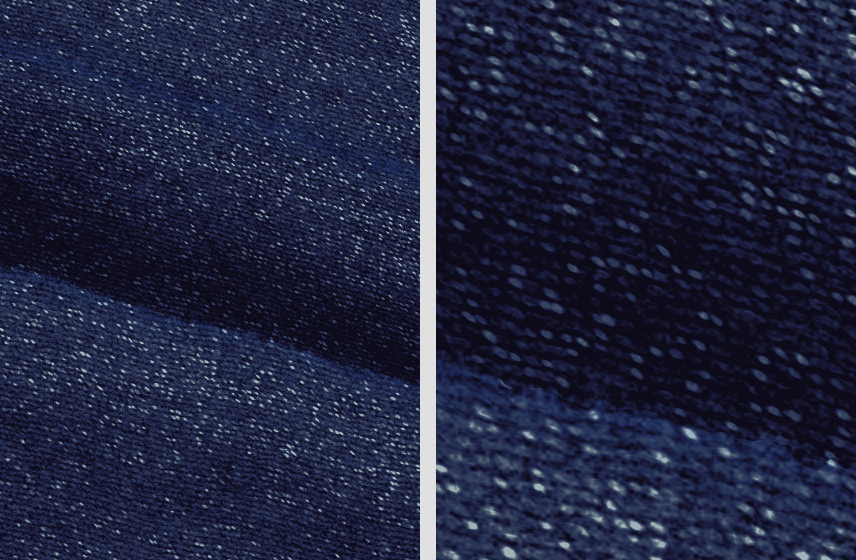
Left: the whole. Right: its middle third, enlarged.
Give the GLSL for this texture, as a Shadertoy shader.

```glsl
// Folded indigo denim: three fabric panels with twill stitches, pale flecks and fuzzy fold edges.

float hash(vec2 p) {
    vec3 q = fract(vec3(p.xyx) * 0.1031);
    q += dot(q, q.yzx + 33.33);
    return fract((q.x + q.y) * q.z);
}

float noise(vec2 p) {
    vec2 i = floor(p), f = fract(p);
    f = f * f * (3.0 - 2.0 * f);
    return mix(mix(hash(i), hash(i + vec2(1, 0)), f.x),
               mix(hash(i + vec2(0, 1)), hash(i + vec2(1, 1)), f.x), f.y);
}

// Rows of uneven stitches: x is the thread cover, y the pale fleck strength
vec2 weave(vec2 q, float softness, float density) {
    vec2 cover = vec2(0.0);
    for (int j = -1; j <= 1; j++)
    for (int i = -1; i <= 1; i++) {
        float row = floor(q.y) + float(j);
        vec2 s = vec2(q.x + 0.4 * row + 0.5 * hash(vec2(row, 5.0)), q.y);
        vec2 cell = vec2(floor(s.x) + float(i), row);
        vec2 jitter = vec2(hash(cell + 7.0), hash(cell + 91.0)) - 0.5;
        vec2 d = s - cell - 0.5 - vec2(0.5, 0.22) * jitter;
        d.y -= (0.15 + 0.3 * jitter.y) * d.x;
        float size = 0.85 + 0.4 * hash(cell + 63.0);
        float dash = 1.0 - smoothstep(0.42 - softness, 0.42 + softness, length(d * vec2(0.72, 1.3)) * size);
        float speck = 1.0 - smoothstep(0.27 - softness, 0.27 + softness, length(d * vec2(0.8, 1.0)) * size);
        float rowDensity = density * (0.15 + 1.7 * noise(cell * vec2(0.1, 1.0)));
        float pale = smoothstep(1.0 - rowDensity, 1.0, hash(cell + 43.0));
        cover = max(cover, vec2(dash * (0.5 + 0.5 * hash(cell + 17.0)), speck * pale));
    }
    return cover;
}

// Indigo ramp from shadow to bare white thread, one step per unit of tone
vec3 indigo(float tone) {
    vec3 c = mix(vec3(0.05, 0.04, 0.10), vec3(0.10, 0.11, 0.24), clamp(tone, 0.0, 1.0));
    c = mix(c, vec3(0.15, 0.19, 0.33), clamp(tone - 1.0, 0.0, 1.0));
    c = mix(c, vec3(0.21, 0.26, 0.36), clamp(tone - 2.0, 0.0, 1.0));
    c = mix(c, vec3(0.34, 0.40, 0.47), clamp(tone - 3.0, 0.0, 1.0));
    return mix(c, vec3(0.62, 0.70, 0.72), clamp(tone - 4.0, 0.0, 1.0));
}

void mainImage(out vec4 fragColor, in vec2 fragCoord) {
    vec2 p = fragCoord / iResolution.y;
    float pixel = 1.0 / iResolution.y;

    // Depth below each fold, roughened by lint
    float lint = 0.008 * (noise(p * 150.0) - 0.5) + 0.005 * (noise(p * 60.0) - 0.5);
    float upper = 0.917 - 0.27 * p.x - 0.06 * p.x * p.x - p.y;
    float lower = 0.525 - 0.28 * p.x + 0.004 * sin(p.x * 17.0) - p.y;
    float onMiddle = smoothstep(-0.004 - pixel, 0.004 + pixel, upper + lint);
    float onLower = smoothstep(-0.007 - pixel, 0.007 + pixel, lower + lint);

    // Light, fleck density and focus of each panel
    float topShade = 1.75 - 0.45 * exp(upper * 20.0);
    float middleShade = mix(1.5, 0.12, smoothstep(0.08, 0.34, upper))
        - 0.5 * smoothstep(0.35, 0.0, p.x) * smoothstep(0.02, 0.1, upper) * smoothstep(0.38, 0.15, upper);
    float lowerShade = 1.6 + 0.2 * exp(-pow((lower - 0.1) / 0.07, 2.0))
        - 0.4 * smoothstep(0.14, 0.26, lower) + 0.2 * smoothstep(0.3, 0.45, lower);
    float shade = mix(mix(topShade, middleShade, onMiddle), lowerShade, onLower);
    float middleFlecks = 0.36 + 0.36 * exp(-pow((upper - 0.13) / 0.07, 2.0));
    float lowerFlecks = 0.3 + 0.34 * exp(-pow((lower - 0.15) / 0.08, 2.0));
    float density = mix(mix(0.38, middleFlecks, onMiddle), lowerFlecks, onLower);
    float softness = mix(mix(0.17, 0.11, onMiddle), 0.18, onLower);

    // Rows of cloth run slightly steeper than the folds
    float depth = mix(upper, lower, step(0.5, onLower));
    vec2 cloth = vec2(p.x * 1.04 - depth * 0.25, depth + 0.05 * p.x);
    cloth += 0.003 * (vec2(noise(p * 45.0), noise(p * 45.0 + 50.0)) - 0.5);
    vec2 stitch = mix(vec2(0.0106, 0.0086), vec2(0.0116, 0.0100), step(0.5, onLower));
    float streak = noise(vec2(cloth.x * 7.0, cloth.y * 30.0));
    float edgeFuzz = max(exp(-abs(upper) * 50.0) * (1.0 - onLower), exp(-abs(lower) * 45.0) * onLower);
    density *= (0.5 + streak) * (1.0 - 0.7 * edgeFuzz);
    vec2 threads = weave(cloth / stitch, softness, density);

    // Stitches, crisp fibre grain and worn patches
    float grain = noise(cloth * vec2(250.0, 460.0)) + noise(p * 420.0 + 9.0) - 1.0;
    float fibre = 1.0 - smoothstep(0.0, 0.16, abs(noise(cloth * vec2(120.0, 230.0) + 20.0) - 0.5));
    float contrast = (0.75 + 0.25 * shade) * (1.0 - 0.3 * edgeFuzz);
    float tone = shade + contrast * (1.4 * (threads.x - 0.42) + 1.4 * grain + 0.55 * (fibre - 0.4));
    tone += 0.6 * (noise(cloth * vec2(14.0, 30.0)) - 0.5);
    tone += threads.y * (2.5 + 0.4 * shade);

    // Stray hairs curling off the fold edges
    float ridge = abs(noise(p * 85.0 + 3.0 * noise(p * 40.0)) - 0.5);
    float hair = 1.0 - smoothstep(0.0, 0.08, ridge);
    float nearEdge = max(exp(-abs(upper + 0.004) * 90.0) * (1.0 - onLower), exp(-abs(lower + 0.004) * 100.0));
    tone += 0.7 * hair * nearEdge;

    // Lint on the folds keeps a purer blue
    vec3 color = indigo(tone);
    color += vec3(-0.02, 0.0, 0.04) * edgeFuzz * smoothstep(0.3, 1.5, tone);
    fragColor = vec4(color, 1.0);
}
```
